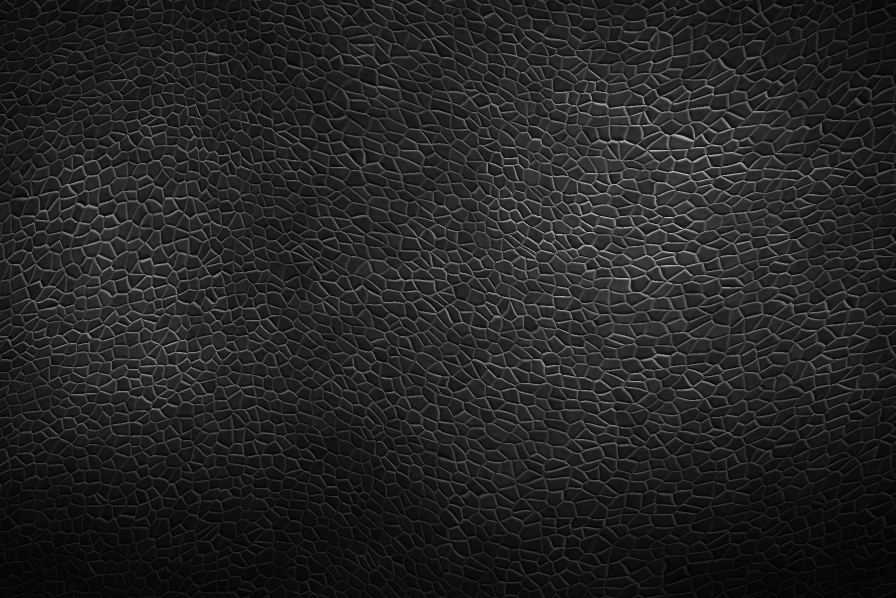
This texture is drawn by a WebGL 1 fragment shader. Its source:

```glsl
precision highp float;
// Black grained leather: a warped Voronoi net of small flattened pebbles,
// each with a lit upper rim and a shaded lower side, under soft pools of light
// that fade towards the corners.

#define GRAIN vec2(36.0, 52.0)
#define BASE_TONE 0.132
#define RIM_GAIN 0.27
#define RIM_WIDTH 0.20
#define SHADE_GAIN 0.085
#define SHADE_WIDTH 0.30
#define CREASE_GAIN 0.045
#define AMBIENT 0.90
#define LIGHT_DIR vec2(0.28, 0.96)

uniform vec2 u_resolution;

vec2 hash2(vec2 p) {
  vec3 a = fract(p.xyx * vec3(0.1031, 0.1030, 0.0973));
  a += dot(a, a.yzx + 33.33);
  return fract((a.xx + a.yz) * a.zy);
}

vec2 noise2(vec2 p) {
  vec2 i = floor(p), f = fract(p);
  f = f * f * (3.0 - 2.0 * f);
  return mix(mix(hash2(i), hash2(i + vec2(1.0, 0.0)), f.x),
             mix(hash2(i + vec2(0.0, 1.0)), hash2(i + 1.0), f.x), f.y);
}

// Position in the grain: rows bend across the hide, pebbles widen to the right.
vec2 grainSpace(vec2 p) {
  vec2 q = p + 0.05 * (noise2(p * 4.0 + 7.0) - 0.5);
  q.y -= 0.07 * cos(4.6 * (p.x - 0.35));
  q.x = q.x * (1.35 - 0.14 * q.x);
  q = q * GRAIN + 20.0;
  return q + 0.4 * (noise2(q * 0.9) - 0.5);
}

// Returns border distance, how far the border faces the light, and a cell value.
vec3 pebble(vec2 q) {
  vec2 cell = floor(q), f = fract(q);
  vec2 nearCell = vec2(0.0), toSeed = vec2(0.0);
  float best = 9.0;
  for (int j = -1; j <= 1; j++) {
    for (int i = -1; i <= 1; i++) {
      vec2 g = vec2(float(i), float(j));
      vec2 r = g + 0.08 + 0.84 * hash2(cell + g) - f;
      float d = dot(r, r);
      if (d < best) { best = d; nearCell = g; toSeed = r; }
    }
  }
  float border = 9.0;
  vec2 normal = vec2(0.0, 1.0);
  for (int j = -2; j <= 2; j++) {
    for (int i = -2; i <= 2; i++) {
      vec2 g = nearCell + vec2(float(i), float(j));
      vec2 r = g + 0.08 + 0.84 * hash2(cell + g) - f;
      vec2 gap = r - toSeed;
      if (dot(gap, gap) > 0.0001) {
        vec2 n = normalize(gap);
        float d = dot(0.5 * (r + toSeed), n);
        if (d < border) { border = d; normal = n; }
      }
    }
  }
  return vec3(border, dot(normal, LIGHT_DIR), hash2(cell + nearCell + 51.0).x);
}

float pool(vec2 p, vec2 centre, vec2 size) {
  vec2 v = (p - centre) / size;
  return exp(-dot(v, v));
}

// Broad studio light with dim patches and a vignette.
float lighting(vec2 p, vec2 uv) {
  float l = AMBIENT;
  l += 0.55 * pool(p, vec2(1.08, 0.70), vec2(0.35, 0.33));
  l += 0.38 * pool(p, vec2(0.16, 0.54), vec2(0.22, 0.33));
  l += 0.22 * pool(p, vec2(0.82, 0.45), vec2(0.50, 0.25));
  l -= 0.28 * pool(p, vec2(0.48, 0.83), vec2(0.22, 0.13));
  l -= 0.30 * pool(p, vec2(0.55, 0.20), vec2(0.28, 0.16));
  l -= 0.18 * pool(p, vec2(0.45, 0.55), vec2(0.16, 0.14));
  l += 0.25 * (noise2(p * 5.0 + 3.0).x - 0.5);
  vec2 e = abs(uv - vec2(0.49, 0.55)) * vec2(1.9, 1.85);
  float corner = smoothstep(0.55, 1.45, length(e));
  return l * (1.0 - 0.72 * corner) * mix(0.62, 1.0, smoothstep(0.0, 0.35, uv.y));
}

float leather(vec2 p) {
  vec2 q = grainSpace(p);
  vec3 c = pebble(q);
  float rim = 1.0 - smoothstep(0.03, RIM_WIDTH, c.x);
  float shade = 1.0 - smoothstep(0.02, SHADE_WIDTH, c.x);
  float wear = 0.55 + 0.9 * noise2(q * 0.55 + 11.0).x;
  float tone = BASE_TONE + 0.035 * (c.z - 0.5);
  tone += 0.035 * (noise2(q * 3.5).x - 0.5);
  tone += RIM_GAIN * rim * wear * smoothstep(-0.3, 1.0, c.y);
  tone -= SHADE_GAIN * shade * smoothstep(-0.3, 1.0, -c.y);
  tone += CREASE_GAIN * (1.0 - smoothstep(0.0, 0.09, c.x));
  return max(tone, 0.02);
}

void main() {
  // Four samples per pixel smooth the fine rims.
  float tone = 0.0;
  for (int j = 0; j < 2; j++) {
    for (int i = 0; i < 2; i++) {
      vec2 offset = 0.5 * vec2(float(i), float(j)) - 0.25;
      tone += 0.25 * leather((gl_FragCoord.xy + offset) / u_resolution.y);
    }
  }
  tone *= lighting(gl_FragCoord.xy / u_resolution.y, gl_FragCoord.xy / u_resolution);
  gl_FragColor = vec4(vec3(clamp(tone, 0.0, 1.0)), 1.0);
}
```
